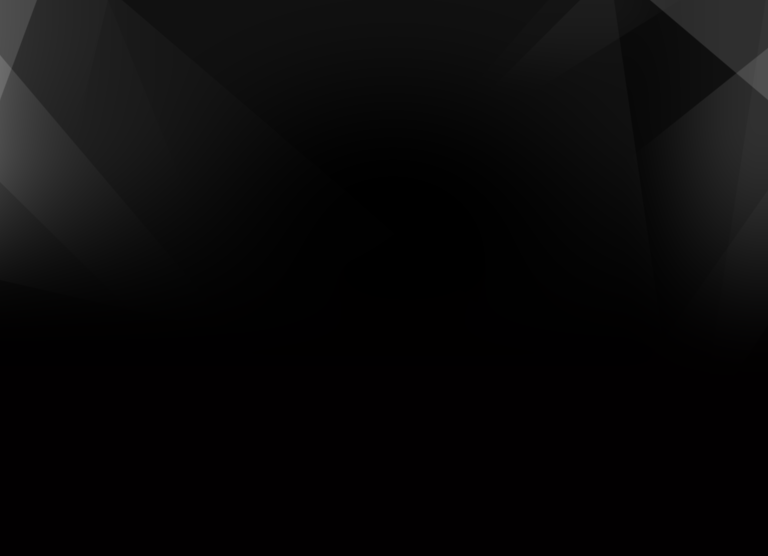
Reproduce this background procedurally as a WebGL 1 fragment shader.

```glsl
precision highp float;
// Dark stage backdrop: faint grey light around a black centre, with translucent
// angular facets fanning in from both upper corners and fading towards the floor.
// Each facet is a smoothed half-plane (or a product of two) with its own falloff.

uniform vec2 u_resolution;

// Canvas space: 7.68 wide, 5.56 high, origin at the upper left.
const vec2 CANVAS = vec2(7.68, 5.56);

// Coverage of the half-plane to the right of travel from a to b.
float facet(vec2 p, vec2 a, vec2 b) {
  vec2 d = normalize(b - a);
  float dist = dot(p - a, vec2(-d.y, d.x));
  float soft = CANVAS.y / u_resolution.y;
  return smoothstep(-soft, soft, dist);
}

// One above the height "top", easing down to zero at "bottom".
float fade(float y, float top, float bottom) {
  return 1.0 - smoothstep(top, bottom, y);
}

float ambientLight(vec2 p) {
  float radius = length((p - vec2(3.93, 2.4)) * vec2(0.8, 1.0));
  return 0.065 * smoothstep(0.4, 2.5, radius) * fade(p.y, 1.2, 3.6);
}

float leftFacets(vec2 p) {
  // Wide fan with two faint inner folds
  float fan = 0.11 * exp(-0.9 * p.x);
  fan += 0.015 * facet(p, vec2(1.08, 0.0), vec2(0.75, 1.35)) * fade(p.y, 0.2, 1.5);
  fan += 0.010 * facet(p, vec2(1.08, 0.0), vec2(1.85, 1.9)) * fade(p.y, 0.5, 2.2);
  fan *= facet(p, vec2(1.22, 0.0), vec2(2.6, 1.18)) * fade(p.y, 1.5, 3.5);

  // Bright beam, shaded along its lower side
  float beam = 0.12 * exp(-1.4 * p.x) * facet(p, vec2(0.0, 0.55), vec2(1.65, 2.5));
  beam -= 0.055 * exp(-1.2 * p.x) * facet(p, vec2(0.0, 1.82), vec2(1.3, 3.1));
  beam *= fade(p.y, 1.4, 3.4);

  float corner = 0.11 * facet(p, vec2(0.37, 0.0), vec2(0.0, 1.0));
  float below = facet(p, vec2(0.0, 2.8), vec2(1.4, 3.12));
  return (fan + beam) * (1.0 - 0.5 * below) + corner;
}

float rightFacets(vec2 p) {
  // Slanted shafts at the top
  float shaft = 0.035 * facet(p, vec2(4.8, 1.0), vec2(5.8, 0.0))
                      * facet(p, vec2(6.8, 0.0), vec2(5.6, 0.75));
  shaft += 0.012 * facet(p, vec2(4.7, 0.9), vec2(5.48, 0.0));
  shaft *= fade(p.y, 0.0, 1.0) * fade(p.x, 6.1, 7.0);

  // Side panel with overlapping folds
  float panel = 0.105 * facet(p, vec2(6.4, 1.5), vec2(7.68, 0.48));
  panel += 0.030 * facet(p, vec2(6.7, 3.3), vec2(7.68, 1.9));
  panel += 0.018 * facet(p, vec2(7.2, 3.0), vec2(7.52, 0.9));
  panel *= smoothstep(6.2, 7.6, p.x) * fade(p.y, 1.2, 3.9);
  panel *= 1.0 - 0.4 * facet(p, vec2(7.35, 3.75), vec2(7.68, 3.25));

  float corner = 0.12 * facet(p, vec2(7.68, 1.0), vec2(6.5, 0.0));
  return shaft + panel + corner;
}

void main() {
  vec2 uv = gl_FragCoord.xy / u_resolution;
  vec2 p = vec2(uv.x, 1.0 - uv.y) * CANVAS;

  // A dark crease dims the ambient light on the right
  float crease = facet(p, vec2(6.5, 2.5), vec2(6.14, 0.0));
  float ambient = ambientLight(p) * (1.0 - 0.5 * crease * fade(p.x, 6.2, 7.4));
  float light = ambient + leftFacets(p) + rightFacets(p);

  vec3 floorTint = vec3(0.008, 0.001, 0.003) * smoothstep(2.6, 4.2, p.y);
  gl_FragColor = vec4(vec3(light) + floorTint, 1.0);
}
```
